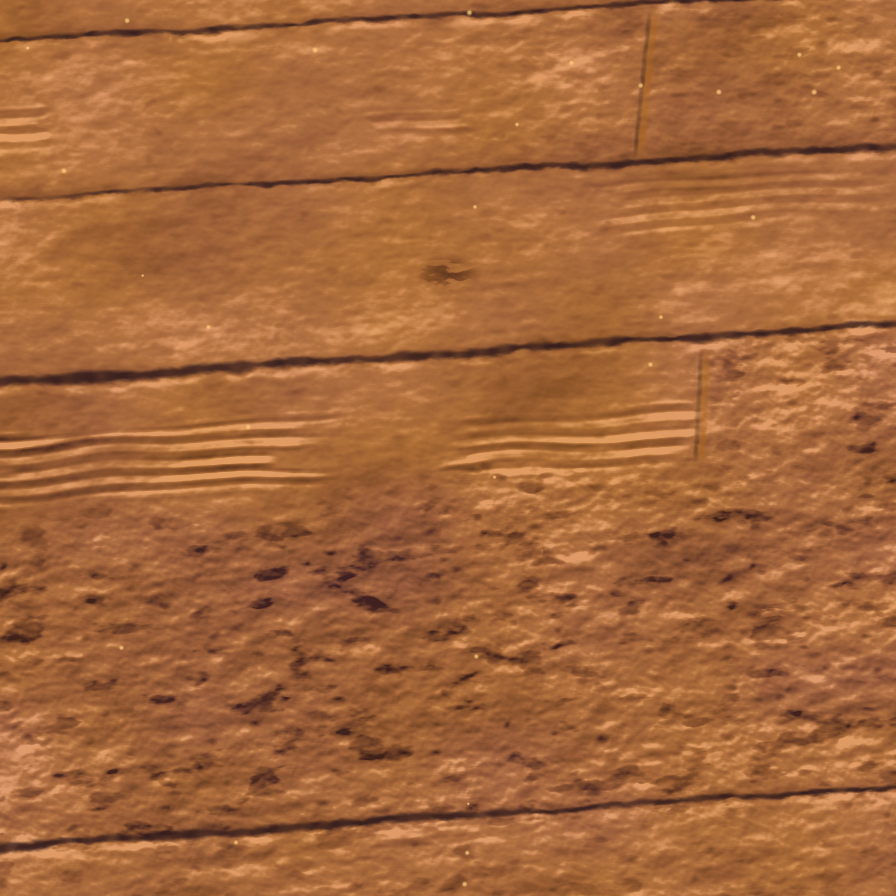
This texture is drawn by a WebGL 2 fragment shader. Its source:

```glsl
#version 300 es
precision highp float;
// Weathered brown planks with ragged tilted seams, carved grain and rough, pitted relief.
uniform vec2 u_resolution;
out vec4 fragColor;

// Wood tones from deepest shadow to highlight
const vec3 TONES[6] = vec3[6](
  vec3(.25, .13, .10), vec3(.42, .24, .15), vec3(.52, .31, .17),
  vec3(.61, .37, .21), vec3(.70, .445, .245), vec3(.88, .61, .40));
const vec3 SEAM_COLOR = vec3(.20, .11, .11);
const vec3 JOINT_COLOR = vec3(.66, .39, .12);
const vec3 SPECK_COLOR = vec3(1., .80, .48);
// Seams: height at mid width, slope, half width at left, half width at right
const vec4 SEAMS[4] = vec4[4](
  vec4(.983, .0575, .0022, .0018), vec4(.807, .059, .0008, .0036),
  vec4(.6055, .066, .0060, .0028), vec4(.0885, .068, .0054, .0017));
// Grooved patches: centre, half size (in tilted plank space), and their depth
const vec4 PATCHES[6] = vec4[6](
  vec4(.16, .507, .20, .040), vec4(.645, .503, .135, .037),
  vec4(.47, .868, .06, .016), vec4(.84, .757, .18, .030),
  vec4(.47, .070, .06, .014), vec4(.00, .890, .05, .025));
const float DEPTHS[6] = float[6](1., .8, .6, .4, .45, .5);
// Butt joints: x at the bottom, bottom, top, lean
const vec4 JOINTS[2] = vec4[2](vec4(.711, .818, .992, .10), vec4(.779, .478, .616, .05));
// Dark knots: centre and radius
const vec3 KNOTS[3] = vec3[3](vec3(.50, .694, .040), vec3(.323, .223, .014), vec3(.86, .318, .024));
const float TILT = .064;
const float GROOVE_PITCH = .0172;
const float LIGHT_STEP = .0045;
const float SPECK_GRID = 24.;

vec2 hash2(vec2 p) {
  vec3 q = fract(p.xyx * vec3(.1031, .1030, .0973));
  q += dot(q, q.yzx + 33.33);
  return fract((q.xx + q.yz) * q.zy);
}

float noise(vec2 p) {
  vec2 i = floor(p), f = fract(p);
  f = f * f * (3. - 2. * f);
  vec2 e = vec2(0, 1);
  return mix(mix(hash2(i).x, hash2(i + e.yx).x, f.x),
             mix(hash2(i + e.xy).x, hash2(i + e.yy).x, f.x), f.y);
}

float fbm(vec2 p) {
  float sum = 0., amp = .533;
  for (int i = 0; i < 4; i++) {
    sum += amp * noise(p);
    p = mat2(1.85, .65, -.65, 1.85) * p + 17.3;
    amp *= .5;
  }
  return sum;
}

// Distance to the nearest scattered point; y is a random id of its cell
vec2 cells(vec2 p) {
  vec2 best = vec2(9., 0.);
  for (int k = 0; k < 9; k++) {
    vec2 c = floor(p) + vec2(k % 3 - 1, k / 3 - 1);
    float d = length(c + .15 + .7 * hash2(c) - p);
    if (d < best.x) best = vec2(d, hash2(c + 91.7).x);
  }
  return best;
}

// How coarse the surface is; q is in tilted plank space
float roughness(vec2 q) {
  float edge = q.y + .06 * (noise(q * vec2(7., 9.)) - .5);
  float lower = 1. - smoothstep(.41, .49, edge);
  float right = smoothstep(.74, .84, q.x) * (1. - smoothstep(.59, .61, q.y));
  float top = .45 * smoothstep(.45, .8, q.x) * smoothstep(.80, .82, q.y);
  return .34 + .66 * max(max(lower, right), top) * mix(.6, 1., smoothstep(.06, .10, q.y));
}

// Bumps, fine fibres and carved grooves
float height(vec2 q, float rough) {
  float h = rough * 1.25 * fbm(q * vec2(34., 58.) + 3.);
  h += .15 * fbm(q * vec2(22., 120.) + 40.);
  float bend = .7 * sin(q.x * 17. + q.y * 30.) + .5 * sin(q.x * 41.) + 2.4 * noise(q * vec2(7., 30.));
  float wave = sin(6.2832 * q.y / GROOVE_PITCH + bend);
  float ridge = wave * abs(wave) * (.15 + .95 * noise(q * vec2(8., 60.) + 8.));
  float fray = .5 * (noise(q * vec2(12., 75.)) - .5);
  for (int i = 0; i < 6; i++) {
    vec2 d = abs(q - PATCHES[i].xy) / PATCHES[i].zw + fray;
    h += .40 * DEPTHS[i] * ridge * (1. - smoothstep(.8, 1., d.x)) * (1. - smoothstep(.7, 1.1, d.y));
  }
  return h;
}

vec3 ramp(float s) {
  float t = clamp(s, 0., .999) * 5.;
  int i = int(t);
  return mix(TONES[i], TONES[i + 1], t - float(i));
}

void main() {
  vec2 p = gl_FragCoord.xy / u_resolution;
  float px = 1. / u_resolution.y;
  vec2 q = vec2(p.x, p.y - TILT * (p.x - .5));
  float rough = roughness(q);

  // Relief lit from above, over broad tone patches
  float relief = height(q, rough) - height(q + vec2(-.4, 1.) * LIGHT_STEP, rough);
  float shade = .735 + 1.05 * relief + .55 * (fbm(q * vec2(5., 11.) + 6.) - .5);
  shade += .20 * (fbm(q * vec2(70., 110.)) - .5);
  shade -= .13 * exp(-pow((q.y - .37) / .06, 2.));

  // Ragged hollows, small pits and knots
  float hollow = fbm(q * vec2(27., 62.) + 30.);
  shade -= .42 * rough * rough * (1. - smoothstep(.24, .40, hollow));
  vec2 pit = cells(q * vec2(36., 70.) + .5 * vec2(noise(q * 70.), noise(q * 70. + 50.)));
  shade -= .36 * rough * smoothstep(.84, .95, pit.y) * (1. - smoothstep(.05, .42, pit.x));
  for (int i = 0; i < 3; i++) {
    float d = length((p - KNOTS[i].xy) * vec2(1., 1.7)) / KNOTS[i].z;
    shade -= .5 * (1. - smoothstep(.2, 1.1, d)) * smoothstep(.40, .55, fbm(q * vec2(45., 130.) + 5.));
  }

  // Ragged seams with soft shadow above and a broken lit lip beneath
  float seam = 0.;
  float ragged = fbm(p * vec2(60., 120.) + 11.) - .5;
  for (int i = 0; i < 4; i++) {
    vec4 s = SEAMS[i];
    float k = float(i);
    float wobble = .0014 * sin(p.x * 19. + k * 4.) + .0007 * sin(p.x * 53. + k);
    float d = p.y - s.x - s.y * (p.x - .5) - wobble + .006 * ragged;
    float w = mix(s.z, s.w, p.x) * (.5 + .9 * noise(vec2(p.x * 45., k * 7.)));
    float ink = smoothstep(0., .0016, w) * mix(.65, 1., noise(vec2(p.x * 80., k * 5. + 3.)));
    seam = max(seam, ink * (1. - smoothstep(.25 * w, 1.1 * w + .0014 + px, abs(d))));
    shade -= (.22 + .5 * ragged) * exp(-abs(d - .003) / .006);
    shade += .30 * noise(vec2(p.x * 25., k * 9.)) * exp(-pow((d + w + .006) / .0045, 2.));
  }

  // Coarse wood is pinker, smooth wood more orange
  vec3 color = ramp(shade);
  float hue = noise(q * vec2(9., 14.) + 2.) - .5;
  color += vec3(0., -.003, .045) * (hue + .6 * (rough - .55));

  // Butt joints: an ochre strip with a worn dark left edge
  for (int i = 0; i < 2; i++) {
    vec4 j = JOINTS[i];
    float x = p.x - j.x - j.w * (p.y - j.y) + .003 * ragged;
    float span = smoothstep(j.y, j.y + .02, p.y) * (1. - smoothstep(j.z - .02, j.z, p.y));
    span *= .4 + .6 * noise(vec2(p.y * 45., j.x * 30.));
    color = mix(color, JOINT_COLOR, .7 * span * (1. - smoothstep(.002, .006, abs(x - .003))));
    color *= 1. - .34 * span * (1. - smoothstep(.0005, .003 + px, abs(x + .003)));
  }
  color = mix(color, SEAM_COLOR, .95 * seam);

  // Sparse bright specks of varied size, more common on the upper planks
  vec2 speck = cells(p * SPECK_GRID + 5.);
  float chance = mix(.975, .93, smoothstep(.4, .65, p.y));
  float size = .04 + .05 * fract(speck.y * 97.);
  float spot = 1. - smoothstep(.2 * size, size + px * SPECK_GRID * .5, speck.x);
  color = mix(color, SPECK_COLOR, .8 * spot * step(chance, speck.y));
  fragColor = vec4(clamp(color, 0., 1.), 1.);
}
```
